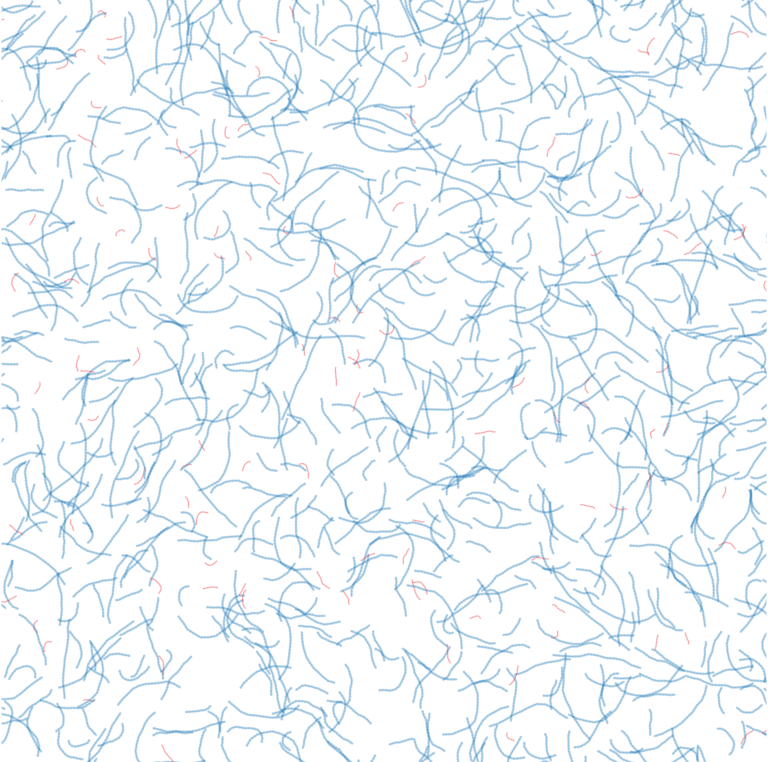
Reproduce this pattern procedurally as a WebGL 2 fragment shader.

```glsl
#version 300 es
precision highp float;
// Thin translucent blue fibres, with a few short red ones, scattered on white.
// Each grid cell seeds several fibres; every fibre is a bent random walk that
// grows both ways from its centre, loosely steered by a smooth flow field.

uniform vec2 u_resolution;
out vec4 fragColor;

const vec3 PAPER = vec3(1.0);
const vec3 BLUE = vec3(0.12, 0.47, 0.71);
const vec3 RED = vec3(0.90, 0.13, 0.16);
const float CELLS = 16.0;          // grid cells across the canvas
const int PER_CELL = 4;            // fibre slots in each cell
const float FILL = 0.86;           // share of slots in use
const float RED_SHARE = 0.11;
const float OPACITY = 0.44;
const float BLUE_RADIUS = 0.0013;  // half of the line width
const float RED_RADIUS = 0.0007;
const vec2 BLUE_REACH = vec2(0.016, 0.061);  // shortest and longest half length
const vec2 RED_REACH = vec2(0.007, 0.014);
const int STEPS = 5;               // segments on each side of the centre
const float KINK = 0.75;           // random turn per segment
const float BEND = 0.36;           // steady turn per segment
const float SPREAD = 2.4;          // scatter of directions around the flow
const float FLOW_SCALE = 6.0;
const float BEAD_PERIOD = 0.0042;
const float BEAD_DEPTH = 0.12;
const float MARGIN = 0.002;        // blank strip at the left and right
const float PI = 3.14159;

// Integer hash giving three values from 0 to 1.
vec3 hash3(ivec3 key) {
  uvec3 v = uvec3(key) * 1664525u + 1013904223u;
  v.x += v.y * v.z; v.y += v.z * v.x; v.z += v.x * v.y;
  v ^= v >> 16u;
  v.x += v.y * v.z; v.y += v.z * v.x; v.z += v.x * v.y;
  return vec3(v >> 8u) / 16777216.0;
}

float valueNoise(vec2 p) {
  ivec2 i = ivec2(floor(p));
  vec2 f = fract(p);
  f = f * f * (3.0 - 2.0 * f);
  float a = hash3(ivec3(i, 99)).x;
  float b = hash3(ivec3(i + ivec2(1, 0), 99)).x;
  float c = hash3(ivec3(i + ivec2(0, 1), 99)).x;
  float d = hash3(ivec3(i + ivec2(1, 1), 99)).x;
  return mix(mix(a, b, f.x), mix(c, d, f.x), f.y);
}

// Distance to a segment (x) and the position along it from 0 to 1 (y).
vec2 segment(vec2 p, vec2 a, vec2 b) {
  vec2 ab = b - a;
  float t = clamp(dot(p - a, ab) / dot(ab, ab), 0.0, 1.0);
  return vec2(length(p - a - ab * t), t);
}

// Distance to a whole fibre (x) and the arc length at the nearest point (y).
vec2 fibre(vec2 p, vec2 centre, float angle, float bend, float reach, ivec3 key) {
  vec2 nearest = vec2(1.0, 0.0);
  float stride = reach / float(STEPS);
  for (int side = 0; side < 2; side++) {
    float turnSign = side == 0 ? 1.0 : -1.0;
    float heading = angle + PI * float(side) + 0.5 * bend * turnSign;
    vec2 start = centre;
    for (int s = 0; s < STEPS; s++) {
      vec2 end = start + stride * vec2(cos(heading), sin(heading));
      vec2 hit = segment(p, start, end);
      if (hit.x < nearest.x) nearest = vec2(hit.x, (float(s) + hit.y) * stride);
      float kink = hash3(key + ivec3(0, 0, 100 + side * STEPS + s)).x - 0.5;
      heading += bend * turnSign + KINK * kink;
      start = end;
    }
  }
  return nearest;
}

void main() {
  vec2 p = gl_FragCoord.xy / u_resolution.x;
  float pixel = 1.0 / u_resolution.x;
  ivec2 home = ivec2(floor(p * CELLS));
  vec3 colour = PAPER;

  // Blend the fibres seeded in this cell and its neighbours.
  for (int y = -1; y <= 1; y++)
  for (int x = -1; x <= 1; x++)
  for (int slot = 0; slot < PER_CELL; slot++) {
    ivec2 cell = home + ivec2(x, y);
    ivec3 key = ivec3(cell, slot * 1000);
    vec3 place = hash3(key);
    if (place.z > FILL) continue;
    vec3 traits = hash3(key + ivec3(0, 0, 1));
    vec3 shape = hash3(key + ivec3(0, 0, 2));
    bool isRed = shape.x < RED_SHARE;
    vec2 range = isRed ? RED_REACH : BLUE_REACH;
    float reach = mix(range.x, range.y, pow(traits.x, 1.5));
    vec2 centre = (vec2(cell) + place.xy) / CELLS;
    if (distance(p, centre) > reach + BLUE_RADIUS + 2.0 * pixel) continue;

    float angle = 2.0 * PI * valueNoise(centre * FLOW_SCALE) + SPREAD * (traits.y - 0.5);
    vec2 hit = fibre(p, centre, angle, BEND * (traits.z - 0.5), reach, key);
    float bead = 1.0 + BEAD_DEPTH * cos(2.0 * PI * hit.y / BEAD_PERIOD);
    float radius = (isRed ? RED_RADIUS : BLUE_RADIUS) * bead;
    float cover = 1.0 - smoothstep(radius - pixel, radius + pixel, hit.x);
    colour = mix(colour, isRed ? RED : BLUE, OPACITY * cover);
  }

  // Keep the side strips blank.
  float inside = smoothstep(MARGIN - pixel, MARGIN + pixel, min(p.x, 1.0 - p.x));
  fragColor = vec4(mix(PAPER, colour, inside), 1.0);
}
```
